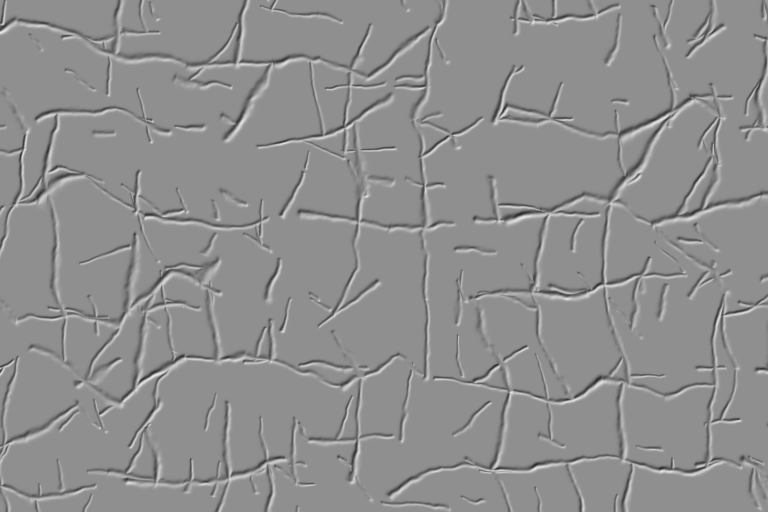
This texture map is drawn by a Shadertoy shader. Its source:

```glsl
// Grey plaster sheet broken by an embossed network of cracks.
// Jittered lattices of tapering grooves form a depth field, which is
// warped by noise and lit from the upper left by its slope.

const float BASE_GREY   = 0.56;
const float SHADE       = 0.35;               // contrast of slopes facing away
const float SHINE       = 0.31;               // contrast of slopes facing the light
const vec2  LIGHT       = vec2(-0.62, 0.78);  // direction towards the light
const float SLOPE_STEP  = 0.0018;             // half width of the slope sample
const float WARP_AMOUNT = 0.030;
const float WARP_SCALE  = 9.0;
const float JITTER      = 0.80;

// Cell size of each crack layer, in canvas heights
const vec2 MAIN_CELL   = vec2(0.138, 0.168);
const vec2 BRANCH_CELL = vec2(0.100, 0.112);
const vec2 TWIG_CELL   = vec2(0.070, 0.062);

// Groove width, share of edges present, share of edges that stop short
const vec3 MAIN_STYLE   = vec3(0.0062, 0.82, 0.25);
const vec3 BRANCH_STYLE = vec3(0.0046, 0.38, 0.60);
const vec3 TWIG_STYLE   = vec3(0.0040, 0.07, 0.70);

vec3 hash3(vec2 p) {
    vec3 q = fract(p.xyx * vec3(0.1031, 0.1030, 0.0973));
    q += dot(q, q.yxz + 33.33);
    return fract((q.xxy + q.yzz) * q.zyx);
}

// Two independent channels of smooth value noise
vec2 noise2(vec2 p) {
    vec2 i = floor(p), f = fract(p);
    f = f * f * f * (f * (f * 6.0 - 15.0) + 10.0);
    vec2 low  = mix(hash3(i).xy, hash3(i + vec2(1, 0)).xy, f.x);
    vec2 high = mix(hash3(i + vec2(0, 1)).xy, hash3(i + vec2(1, 1)).xy, f.x);
    return mix(low, high, f.y);
}

// Bends and roughens the crack lines
vec2 warp(vec2 p) {
    vec2 offset = vec2(0.0);
    float amount = WARP_AMOUNT, scale = WARP_SCALE;
    for (int octave = 0; octave < 4; octave++) {
        offset += amount * (noise2(p * scale + 40.0) - 0.5);
        amount *= 0.38;
        scale *= 2.3;
    }
    return p + offset;
}

// Depth of a rounded groove that narrows from a to b
float groove(vec2 p, vec2 a, vec2 b, float width) {
    vec2 ab = b - a, ap = p - a;
    float t = clamp(dot(ap, ab) / dot(ab, ab), 0.0, 1.0);
    float w = width * mix(1.0, 0.65, t);
    float d = length(ap - ab * t) / w;
    return w * exp(-d * d);
}

vec2 node(vec2 id, float seed) {
    return id + 0.5 + JITTER * (hash3(id + seed).xy - 0.5);
}

// Where an upright crack leaves the level edge of its cell
float footing(vec2 id, float seed) {
    return 0.15 + 0.7 * hash3(id + seed + 71.0).z;
}

// Length of an edge: whole, or cut short at random
float reach(float cut, float share) {
    return cut < share ? 0.3 + 0.5 * cut / share : 1.0;
}

// Deepest groove of one lattice of level and upright cracks
float crackLayer(vec2 p, vec2 cell, vec3 style, float seed) {
    vec2 home = floor(p / cell);
    float depth = 0.0;
    for (int y = -2; y <= 1; y++)
    for (int x = -2; x <= 1; x++) {
        vec2 id = home + vec2(x, y), above = id + vec2(0, 1);
        vec3 level   = hash3(id + seed + 131.0);
        vec3 upright = hash3(id + seed + 257.0);
        vec2 a = node(id, seed), b = node(id + vec2(1, 0), seed);

        if (level.x < style.y) {
            bool flip = fract(level.z * 8.0) < 0.5;
            vec2 start = flip ? b : a, end = flip ? a : b;
            end = mix(start, end, reach(level.y, style.z));
            depth = max(depth, groove(p, start * cell, end * cell,
                                      style.x * mix(0.7, 1.2, level.z)));
        }
        if (upright.x < style.y) {
            float top = upright.z < 0.6 ? footing(above, seed) : fract(upright.z * 9.0);
            vec2 start = mix(a, b, footing(id, seed));
            vec2 end = mix(node(above, seed), node(above + vec2(1, 0), seed), top);
            end = mix(start, end, reach(upright.y, style.z));
            depth = max(depth, groove(p, start * cell, end * cell,
                                      style.x * mix(0.7, 1.15, upright.z)));
        }
    }
    return depth;
}

float crackDepth(vec2 p) {
    vec2 q = warp(p);
    float depth = crackLayer(q, MAIN_CELL, MAIN_STYLE, 11.0);
    depth = max(depth, crackLayer(q, BRANCH_CELL, BRANCH_STYLE, 307.0));
    depth = max(depth, crackLayer(q, TWIG_CELL, TWIG_STYLE, 613.0));
    return depth * mix(0.65, 1.25, noise2(p * 40.0).x);   // uneven wear
}

void mainImage(out vec4 fragColor, in vec2 fragCoord) {
    vec2 p = fragCoord / iResolution.y;
    float h = max(SLOPE_STEP, 0.5 / iResolution.y);
    float slope = (crackDepth(p + LIGHT * h) - crackDepth(p - LIGHT * h)) / (2.0 * h);
    float grey = clamp(BASE_GREY + slope * (slope < 0.0 ? SHADE : SHINE), 0.0, 1.0);
    fragColor = vec4(vec3(grey), 1.0);
}
```
